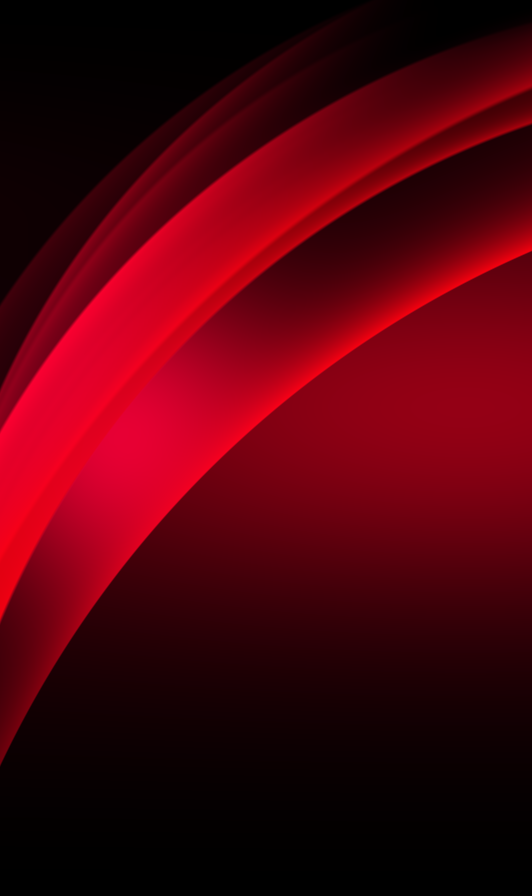
Write a Shadertoy shader that draws this background.

```glsl
// Curved crimson ribbons of light sweeping over a dark red backdrop.
// Each ribbon edge is a circular arc through three points; layers are painted
// back to front as a scalar brightness, which is then tinted red.

const float ASPECT = 0.594;   // width over height of the composition

float hash(float n) {
    n = fract(n * 0.1031);
    n *= n + 33.33;
    return fract(n * (n + n));
}

float noise(float x) {
    float cell = floor(x), f = fract(x);
    return mix(hash(cell), hash(cell + 1.0), f * f * (3.0 - 2.0 * f));
}

// Signed distance to the circle through a, b, c: positive outside
float arcDistance(vec2 p, vec2 a, vec2 b, vec2 c) {
    vec2 u = b - a, v = c - a;
    float uu = dot(u, u), vv = dot(v, v);
    vec2 offset = vec2(v.y * uu - u.y * vv, u.x * vv - v.x * uu)
                / (2.0 * (u.x * v.y - u.y * v.x));
    return length(p - a - offset) - length(offset);
}

// Antialiased coverage of the inner side of an edge
float inside(float d, float soft) {
    return 1.0 - smoothstep(-soft, soft, d);
}

// Ribbon with a crisp outer rim, fading inward to its fill
float ribbon(float below, float d, float rim, float fill, float width, float soft) {
    float light = mix(fill, rim, exp(min(d, 0.0) / width));
    return mix(below, light, inside(d, soft));
}

// Glow spreading outward from an edge
float outerGlow(float d, float width) {
    return exp(-max(d, 0.0) / width);
}

float blob(vec2 p, vec2 center, vec2 size) {
    vec2 q = (p - center) / size;
    return exp(-dot(q, q));
}

float screenBlend(float a, float b) {
    return 1.0 - (1.0 - a) * (1.0 - b);
}

void mainImage(out vec4 fragColor, in vec2 fragCoord) {
    vec2 uv = fragCoord / iResolution.xy;
    vec2 p = uv * vec2(ASPECT, 1.0);
    float u = uv.x;
    float soft = max(0.0012, 0.8 / iResolution.y);

    // Ribbon edges, from the outermost inward
    float dVeil  = arcDistance(p, vec2(0.0, 0.659), vec2(0.169, 0.850), vec2(0.391, 0.990));
    float dThin  = arcDistance(p, vec2(0.0, 0.564), vec2(0.156, 0.802), vec2(0.404, 0.993));
    float dFold  = arcDistance(p, vec2(0.0, 0.547), vec2(0.156, 0.776), vec2(0.456, 0.980));
    float dBroad = arcDistance(p, vec2(0.0, 0.518), vec2(0.195, 0.759), vec2(0.547, 0.961));
    float dRidge = arcDistance(p, vec2(0.0, 0.375), vec2(0.195, 0.632), vec2(0.594, 0.902));
    float dLip   = arcDistance(p, vec2(0.0, 0.306), vec2(0.169, 0.577), vec2(0.594, 0.862));
    float dSweep = arcDistance(p, vec2(0.0, 0.145), vec2(0.198, 0.439), vec2(0.594, 0.720));

    // Dark sky and the faint outer ribbons
    float light = 0.06 * (1.0 - u) * smoothstep(1.0, 0.75, p.y);
    float fade = 1.0 - smoothstep(0.1, 0.85, u);
    light = ribbon(light, dVeil, 0.26 * fade, 0.12 * fade, 0.03, soft * 2.0);
    light = ribbon(light, dThin, 0.58 * fade, 0.24 * fade, 0.022, soft * 2.0);
    light = ribbon(light, dFold, 0.60 * fade, 0.30 * fade, 0.025, soft * 3.0);

    // Broad ribbon with fine streaks, brightening towards its inner ridge
    float rim = mix(1.0, 0.05, smoothstep(0.15, 1.0, u));
    float fill = mix(0.78, 0.08, smoothstep(0.1, 0.9, u));
    fill *= 1.0 + 0.10 * (noise(dBroad * 150.0 + u * 3.0) - 0.5);
    light = ribbon(light, dBroad, rim, fill, 0.03, soft * 2.0);
    float ridge = mix(1.0, 0.74, smoothstep(0.3, 0.9, u)) * outerGlow(dRidge, 0.035);
    ridge *= inside(dBroad, 0.02);
    light = max(light, mix(light, 1.0, ridge * 0.9));

    // Narrow fold between the ridge and the lip
    float lip = outerGlow(dLip, 0.012);
    float fold = mix(0.88, 0.22, smoothstep(0.1, 0.95, u));
    fold = mix(fold, mix(0.95, 0.72, u), lip);
    light = mix(light, fold, inside(dRidge, soft * 3.0));

    // Hollow with a crimson glow, lit along the great lower sweep
    float core = blob(p, vec2(0.137, 0.512), vec2(0.195));
    float sweep = mix(0.4, 0.97, smoothstep(0.0, 0.5, u)) * outerGlow(dSweep, 0.043);
    float hollow = screenBlend(0.07 + 0.83 * core, sweep);
    light = mix(light, hollow, inside(dLip, soft * 2.0));

    // Calm field below the sweep
    float field = 0.13 * smoothstep(0.0, 0.45, p.y)
                + 0.45 * blob(p, vec2(0.52, 0.545), vec2(0.55, 0.20));
    float below = inside(dSweep, soft);
    light = mix(light, field, below);

    // Tint: pinker in the core, purer red on the hot edges
    float hot = max(sweep, max(ridge, lip) * (1.0 - inside(dLip, soft)));
    float blueRatio = 0.14 + (0.09 * core - 0.09 * hot) * (1.0 - below);
    fragColor = vec4(clamp(light, 0.0, 1.0) * vec3(1.0, 0.0, blueRatio), 1.0);
}
```
